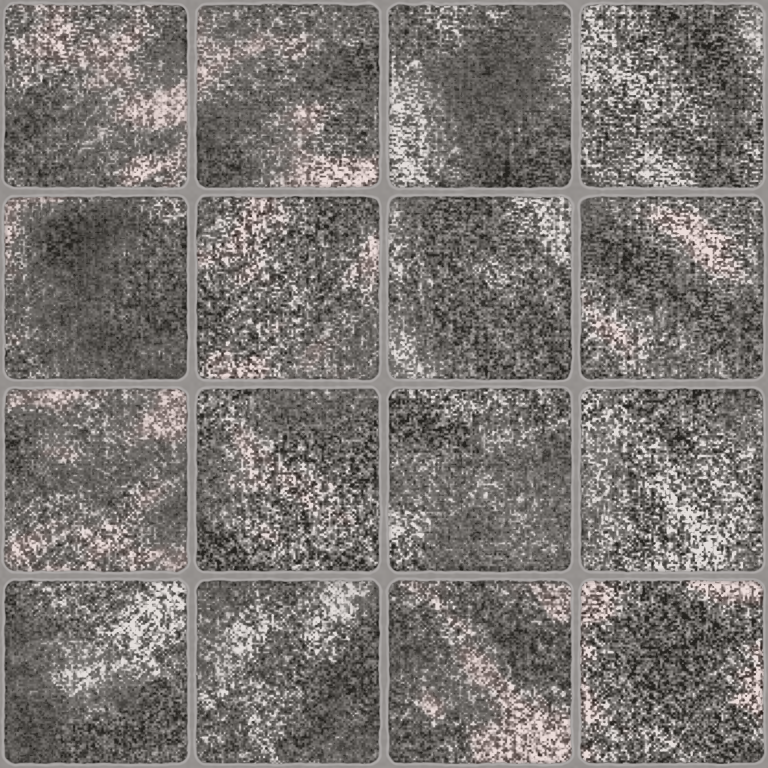
Give the GLSL for this texture, as a WebGL 2 fragment shader.

```glsl
#version 300 es
precision highp float;

uniform vec2 u_resolution;
out vec4 fragColor;

// Layout, in units of one tile cell
const float TILES = 4.0;
const float HALF_TILE = 0.474;
const float CORNER = 0.055;
const float EDGE_WOBBLE = 0.013;
const float RIM_OFFSET = 0.008;
const float RIM_WIDTH = 0.007;

// Stone surface
const float GRAIN_FINE = 88.0;
const float GRAIN_COARSE = 43.0;
const float PATCH_SCALE = 2.6;
const float BASE_TONE = 0.345;
const float PATCH_GAIN = 0.6;
const float FLECK_GAIN = 0.42;
const float PIT_GAIN = 0.22;
const vec2 CONTRAST = vec2(0.6, 1.45);

const vec3 STONE_DARK = vec3(0.24, 0.23, 0.215);
const vec3 STONE_LIGHT = vec3(0.86, 0.84, 0.83);
const vec3 BLUSH = vec3(0.035, -0.005, -0.005);
const vec3 GROUT = vec3(0.585, 0.57, 0.56);
const vec3 RIM = vec3(0.675, 0.66, 0.655);

float hash(vec2 p) {
    return fract(sin(dot(p, vec2(127.1, 311.7))) * 43758.5453);
}

float noise(vec2 p) {
    vec2 i = floor(p), f = fract(p);
    f = f * f * (3.0 - 2.0 * f);
    return mix(mix(hash(i), hash(i + vec2(1, 0)), f.x),
               mix(hash(i + vec2(0, 1)), hash(i + vec2(1, 1)), f.x), f.y);
}

float fbm(vec2 p) {
    float sum = 0.0, amp = 0.5;
    for (int k = 0; k < 4; k++) {
        sum += amp * noise(p);
        p = mat2(1.6, 1.2, -1.2, 1.6) * p + 7.3;
        amp *= 0.5;
    }
    return sum / 0.9375;
}

float roundedBox(vec2 p, float halfSize, float radius) {
    vec2 q = abs(p) - halfSize + radius;
    return length(max(q, 0.0)) + min(max(q.x, q.y), 0.0) - radius;
}

vec3 stone(vec2 p, vec2 local, vec2 id) {
    // Each tile gets its own seed, streak direction and roughness
    vec2 seed = 19.0 * id + 5.0;
    float angle = 6.2832 * hash(id + 3.1);
    float rough = hash(id + 8.7);
    float c = cos(angle), s = sin(angle);
    vec2 streak = mat2(c, s, -s, c) * local * vec2(0.75, 1.35);

    float cloud = fbm(streak * PATCH_SCALE + seed) - 0.5;
    float calm = smoothstep(0.32, 0.55, fbm(local * 2.2 + seed.yx + 41.0));
    float contrast = mix(CONTRAST.x, CONTRAST.y, rough) * mix(0.55, 1.1, calm);

    // Mineral grain, pale flecks gathered in clouds, small dark pits
    float grain = 0.62 * noise(p * GRAIN_FINE) + 0.38 * noise(p * GRAIN_COARSE + 17.0) - 0.5;
    float fleck = smoothstep(0.06, 0.48, grain + 1.4 * cloud);
    float pit = smoothstep(0.72, 0.88, noise(p * 62.0 + 71.0));

    float tone = BASE_TONE + 0.1 * (hash(id + 5.3) - 0.5);
    tone += PATCH_GAIN * cloud + contrast * grain;
    tone += FLECK_GAIN * fleck - PIT_GAIN * pit * mix(0.6, 1.0, rough);

    vec3 color = mix(STONE_DARK, STONE_LIGHT, clamp(tone, -0.15, 1.05));
    float blush = step(0.6, hash(id + 12.9)) * smoothstep(0.04, 0.2, cloud);
    return color + BLUSH * blush;
}

void main() {
    vec2 p = gl_FragCoord.xy / u_resolution * TILES;
    vec2 id = floor(p);
    vec2 local = fract(p) - 0.5;
    float aa = TILES / min(u_resolution.x, u_resolution.y);

    // Worn outline
    float wear = 0.6 * noise(p * 13.0) + 0.4 * noise(p * 37.0) - 0.5;
    float d = roundedBox(local, HALF_TILE, CORNER) + EDGE_WOBBLE * wear;

    // Grout with a pale rim beside each tile
    float rim = 1.0 - smoothstep(0.0, RIM_WIDTH + aa, abs(d - RIM_OFFSET));
    vec3 grout = mix(GROUT, RIM, rim) + 0.03 * (noise(p * 50.0) - 0.5);

    // Tile, slightly shaded along its edge
    vec3 tile = stone(p, local, id);
    tile *= 1.0 - 0.14 * smoothstep(-0.022, -0.004, d);

    fragColor = vec4(mix(tile, grout, smoothstep(-aa, aa, d)), 1.0);
}
```
